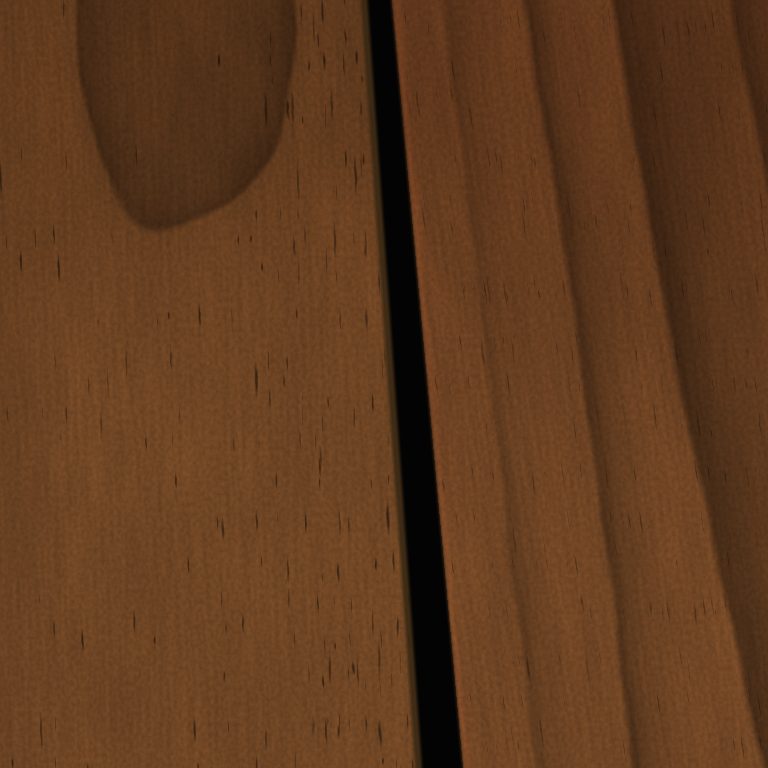
This texture is drawn by a three.js fragment shader. Its source:

```glsl
varying vec2 vUv;

float hash(vec2 p) {
  vec3 q = fract(vec3(p.xyx) * 0.1031);
  q += dot(q, q.yzx + 33.33);
  return fract((q.x + q.y) * q.z);
}

vec2 gradientAt(vec2 cell) {
  float angle = 6.2832 * hash(cell);
  return vec2(cos(angle), sin(angle));
}

// Gradient noise, roughly -0.7 to 0.7
float gradientNoise(vec2 p) {
  vec2 i = floor(p), f = fract(p);
  vec2 w = f * f * f * (f * (f * 6.0 - 15.0) + 10.0);
  vec2 e = vec2(1.0, 0.0);
  float low = mix(dot(gradientAt(i), f), dot(gradientAt(i + e.xy), f - e.xy), w.x);
  float high = mix(dot(gradientAt(i + e.yx), f - e.yx), dot(gradientAt(i + e.xx), f - e.xx), w.x);
  return mix(low, high, w.y);
}

float fbm(vec2 p) {
  float sum = 0.0, amp = 0.6;
  for (int i = 0; i < 4; i++) {
    sum += amp * gradientNoise(p);
    p = p * 2.03 + 17.3;
    amp *= 0.5;
  }
  return sum;
}

// Short dark streaks, one per randomly chosen grid cell
float pores(vec2 p, vec2 grid, float density, float seed) {
  vec2 q = p * grid + seed;
  vec2 cell = floor(q), f = fract(q);
  float rnd = hash(cell + 7.1);
  vec2 center = vec2(0.25 + 0.5 * hash(cell + 3.7), 0.4 + 0.2 * hash(cell + 9.2));
  vec2 d = (f - center) / vec2(0.05 + 0.06 * rnd, 0.12 + 0.26 * hash(cell + 5.3));
  d.x += 0.5 * gradientNoise(q * vec2(1.0, 6.0));
  return step(hash(cell), density) * (0.4 + 0.6 * rnd) * (1.0 - smoothstep(0.2, 1.0, length(d)));
}

// Dark growth ring: crisp on its left, fading to the right
float growthRing(vec2 p, float start, float slope, float bow, float fade) {
  float s = 1.0 - p.y;
  float x = start + slope * s + bow * sin(3.1416 * s);
  x += 0.006 * gradientNoise(vec2(start * 40.0, p.y * 7.0));
  x += 0.0015 * gradientNoise(vec2(start * 90.0, p.y * 45.0));
  float d = p.x - x;
  return smoothstep(-0.007, 0.006, d) * exp(-max(d, 0.0) / fade);
}

// Signed distance-like value of the knot, negative inside
float knotShape(vec2 p) {
  float axis = 0.242 - 0.028 * smoothstep(0.79, 0.70, p.y);
  vec2 d = vec2(p.x - axis, min(p.y - 0.95, 0.0)) / vec2(0.142, 0.247);
  return (length(d) - 1.0) * 0.142 + 0.006 * gradientNoise(p * 13.0);
}

vec3 leftPlank(vec2 p) {
  vec3 wood = mix(vec3(0.435, 0.272, 0.142), vec3(0.405, 0.243, 0.122), smoothstep(0.35, 1.0, p.y));
  wood *= 1.0 + 0.13 * fbm(p * vec2(5.0, 3.0));
  wood *= 0.93 + 0.07 * smoothstep(0.0, 0.12, p.x);
  wood *= 1.0 - 0.10 * smoothstep(0.38, 0.47, p.x) * smoothstep(0.6, 1.0, p.y);

  float knot = knotShape(p);
  float inside = 1.0 - smoothstep(-0.005, 0.004, knot);
  float rim = exp(min(knot, 0.0) / 0.025);
  float shade = 0.18 + 0.23 * rim + 0.10 * fbm(p * vec2(14.0, 10.0));
  wood *= 1.0 - inside * shade;
  wood *= 1.0 - 0.08 * exp(-max(knot, 0.0) / 0.025) * (1.0 - inside);

  float dense = mix(0.07, 0.36, smoothstep(0.26, 0.42, p.x)) * (1.0 - 0.85 * inside);
  float marks = 0.0;
  for (int i = 0; i < 3; i++) {
    float k = float(i);
    vec2 q = vec2(p.x - 0.035 * (1.0 - p.y), p.y);
    marks = max(marks, pores(q, vec2(36.0 + 9.0 * k, 11.0 + 4.0 * k), dense, 13.7 * k));
  }
  return wood * (1.0 - 0.5 * marks);
}

vec3 rightPlank(vec2 p) {
  float s = 1.0 - p.y;
  vec3 wood = mix(vec3(0.445, 0.275, 0.145), vec3(0.385, 0.222, 0.113), smoothstep(0.2, 1.0, p.y));
  vec2 q = vec2(p.x - 0.14 * s, p.y);
  wood *= 1.0 + 0.14 * fbm(q * vec2(16.0, 2.5));

  float rings = 0.22 * growthRing(p, 0.578, 0.122, 0.0, 0.018);
  rings += 0.40 * growthRing(p, 0.682, 0.143, 0.008, 0.023);
  rings += 0.42 * growthRing(p, 0.797, 0.2, -0.011, 0.085);
  rings += 0.34 * growthRing(p, 0.952, 0.2, 0.0, 0.045);
  wood *= 1.0 - min(rings, 0.6);

  float marks = pores(q, vec2(52.0, 12.0), 0.25, 4.0);
  marks = max(marks, pores(q, vec2(75.0, 17.0), 0.25, 31.0));
  return wood * (1.0 - 0.3 * marks);
}

void main() {
  vec2 p = vUv;
  float s = 1.0 - p.y;
  float woodEnd = 0.469 + 0.071 * s;
  float gapStart = woodEnd + 0.009;
  float gapEnd = 0.510 + 0.093 * s;

  // Planks with fibres and fine grit
  vec3 color = p.x < 0.5 * (gapStart + gapEnd) ? leftPlank(p) : rightPlank(p);
  float lean = mix(0.035, 0.14, step(gapStart, p.x));
  vec2 fibre = vec2(p.x - lean * s, p.y);
  color *= 1.0 + 0.09 * gradientNoise(fibre * vec2(170.0, 9.0));
  color *= 1.0 + 0.12 * gradientNoise(p * vec2(190.0, 150.0)) + 0.06 * gradientNoise(p * 310.0);

  // Olive bevel, warm lip and black gap
  float bevel = smoothstep(woodEnd - 0.003, woodEnd + 0.004, p.x) * step(p.x, gapEnd);
  color = mix(color, vec3(0.21, 0.15, 0.07), 0.85 * bevel);
  float lip = exp(-abs(p.x - gapEnd - 0.005) / 0.005);
  color += vec3(0.07, 0.025, 0.015) * lip;
  float gap = smoothstep(gapStart - 0.003, gapStart + 0.004, p.x);
  gap *= 1.0 - smoothstep(gapEnd - 0.004, gapEnd + 0.003, p.x);
  color = mix(color, vec3(0.016, 0.012, 0.014), gap);

  gl_FragColor = vec4(color, 1.0);
}
```
